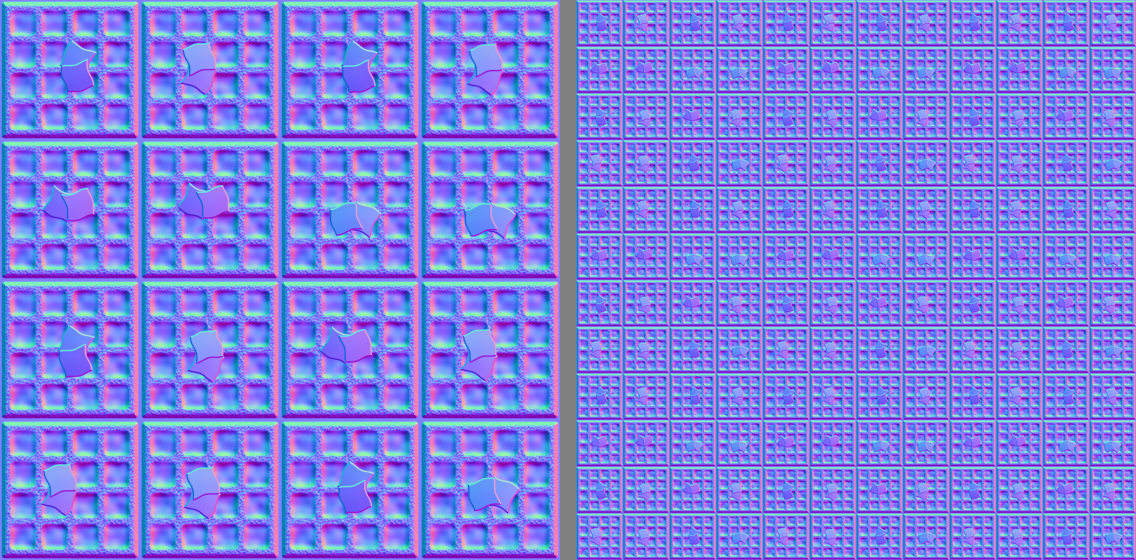
Left, the tile; right, the same tile 3 across and 3 down.
Reproduce this texture map procedurally as a three.js fragment shader.

```glsl
#define TILES 4.0
#define PITS 4.0
#define PIT_STEP 0.223
#define PIT_HALF 0.091
#define WAFFLE_HALF 0.488
#define PAT_HALF 0.1
#define BOWL 0.3
#define GRAIN 0.34
#define JITTER 0.06
#define SOFT 0.006
// One base-4 number per row, bottom to top: quarter turns of each pair of pats
#define TURN_CODES vec4(202.0, 152.0, 245.0, 136.0)

varying vec2 vUv;

vec2 hash2(vec2 p) {
  vec2 k = vec2(dot(p, vec2(127.1, 311.7)), dot(p, vec2(269.5, 183.3)));
  return fract(sin(k) * 43758.5);
}

float latticeDot(vec2 cell, vec2 corner, vec2 f, float period) {
  float a = 6.2832 * hash2(mod(cell + corner, period)).x;
  return dot(vec2(cos(a), sin(a)), f - corner);
}

// Gradient noise that wraps after a whole period
float gradientNoise(vec2 p, float period) {
  vec2 i = floor(p), f = fract(p);
  vec2 u = f * f * f * (f * (f * 6.0 - 15.0) + 10.0);
  float low = mix(latticeDot(i, vec2(0.0), f, period),
                  latticeDot(i, vec2(1.0, 0.0), f, period), u.x);
  float high = mix(latticeDot(i, vec2(0.0, 1.0), f, period),
                   latticeDot(i, vec2(1.0), f, period), u.x);
  return mix(low, high, u.y);
}

vec2 noiseSlope(vec2 uv, float period) {
  vec2 p = uv * period, e = vec2(0.4, 0.0);
  float h = gradientNoise(p, period);
  return vec2(h - gradientNoise(p + e.xy, period),
              h - gradientNoise(p + e.yx, period)) / e.x;
}

mat2 rotation(float a) {
  float c = cos(a), s = sin(a);
  return mat2(c, s, -s, c);
}

// Rounded square: x is the signed distance, yz the outward direction
vec3 roundBox(vec2 p, float halfSize, float radius) {
  vec2 q = abs(p) - halfSize + radius;
  vec2 o = max(q, 0.0);
  float l = length(o);
  vec2 side = q.x > q.y ? vec2(1.0, 0.0) : vec2(0.0, 1.0);
  vec2 dir = l > 0.0 ? o / l : side;
  return vec3(l + min(max(q.x, q.y), 0.0) - radius, dir * sign(p));
}

float inside(float d) {
  return 1.0 - smoothstep(-SOFT, SOFT, d);
}

// Grid of rounded pits in a bevelled, grainy slab
vec2 waffleSlope(vec2 p) {
  vec2 uv = p + 0.5;
  vec2 id = clamp(floor(p / PIT_STEP + 0.5 * PITS), 0.0, PITS - 1.0);
  vec2 local = p - (id - 0.5 * (PITS - 1.0)) * PIT_STEP;
  vec3 pit = roundBox(local, PIT_HALF, 0.036);
  pit.x += 0.006 * gradientNoise(uv * 16.0, 16.0);

  float hollow = 1.0 - smoothstep(-0.012, 0.014, pit.x);
  float wall = hollow * smoothstep(-0.05, -0.006, pit.x);
  vec2 bowl = -BOWL * local / PIT_HALF + 0.25 * noiseSlope(uv, 11.0);
  vec2 grain = GRAIN * (noiseSlope(uv, 60.0) + 0.4 * noiseSlope(uv, 28.0));
  vec2 slope = mix(grain, bowl, hollow) - 0.62 * wall * pit.yz;

  vec3 rim = roundBox(p, WAFFLE_HALF, 0.022);
  float bevel = smoothstep(-0.048, -0.018, rim.x);
  slope = mix(slope, rim.yz * 0.93 + 0.2 * grain, bevel);
  return slope * inside(rim.x);
}

// Lays one wavy square pat over the slope below it
void layPat(inout vec2 slope, vec2 p, float angle, vec2 tilt) {
  mat2 r = rotation(angle);
  vec2 q = p * r;
  q += 0.008 * sin(q.yx * 34.0 + vec2(0.4, 1.3));
  vec3 box = roundBox(q, PAT_HALF, 0.006);
  float bevel = smoothstep(-0.016, -0.004, box.x);
  vec2 top = tilt + 0.06 * sin(q * 22.0);
  slope = mix(slope, mix(top, r * box.yz * 0.88, bevel), inside(box.x));
}

void main() {
  vec2 grid = vUv * TILES;
  vec2 cell = mod(floor(grid), TILES);
  vec2 p = fract(grid) - 0.5;
  vec2 slope = waffleSlope(p);

  // Pair of pats, turned and shifted per tile
  float code = dot(TURN_CODES, vec4(equal(vec4(cell.y), vec4(0.0, 1.0, 2.0, 3.0))));
  float quarter = mod(floor((code + 0.5) / pow(4.0, cell.x)), 4.0);
  mat2 turn = rotation(quarter * 1.5708);
  vec2 q = (p - JITTER * (hash2(cell + 3.0) - 0.5)) * turn;
  slope = slope * turn;
  layPat(slope, q - vec2(0.05, 0.068), -0.44, vec2(-0.17, 0.02));
  layPat(slope, q - vec2(0.05, -0.058), 0.25, vec2(-0.12, -0.25));
  slope = turn * slope;

  // Slope to encoded normal
  slope *= min(1.0, 0.96 / max(length(slope), 0.001));
  vec3 normal = vec3(slope, sqrt(1.0 - dot(slope, slope)));
  gl_FragColor = vec4(0.5 + 0.5 * normal, 1.0);
}
```
